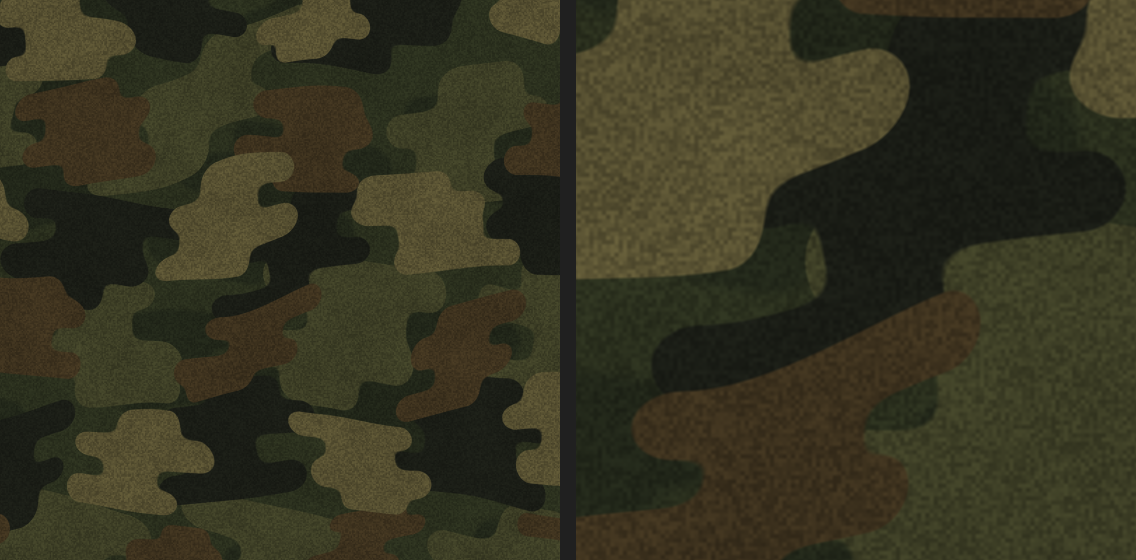
Left: the whole. Right: its middle third, enlarged.
This pattern is drawn by a WebGL 1 fragment shader. Its source:

```glsl
precision highp float;

uniform vec2 u_resolution;

// Palette
const vec3 MID_GREEN  = vec3(0.165, 0.185, 0.115);
const vec3 DEEP_GREEN = vec3(0.130, 0.150, 0.098);
const vec3 OLIVE      = vec3(0.240, 0.245, 0.148);
const vec3 BLACK      = vec3(0.102, 0.112, 0.085);
const vec3 BROWN      = vec3(0.242, 0.196, 0.118);
const vec3 TAN        = vec3(0.338, 0.312, 0.192);

// Patch layout and shape, in canvas units
const vec2  CELL        = vec2(0.42, 0.39);
const float ROW_SHIFT   = 0.37;   // sideways shift per lattice row, in cells
const float JITTER      = 0.22;   // scatter of patch centres, in cells
const float ROW_GAP     = 0.050;  // spacing of the fingers in a patch
const float FINGER      = 0.026;  // finger radius
const float FILLET      = 0.032;  // rounding of the notches
const float WARP        = 0.030;
const float WARP_FREQ   = 7.0;

// Finish
const float EDGE        = 0.0012;
const float SOFT_EDGE   = 0.006;
const float GRAIN       = 0.34;
const float GRAIN_FREQ  = 400.0;
const float MOTTLE      = 0.16;
const float MOTTLE_FREQ = 14.0;

float hash(vec2 p) {
  vec3 q = fract(p.xyx * vec3(0.1031, 0.1030, 0.0973));
  q += dot(q, q.yzx + 33.33);
  return fract((q.x + q.y) * q.z);
}

float noise(vec2 p) {
  vec2 i = floor(p);
  vec2 f = fract(p);
  f = f * f * (3.0 - 2.0 * f);
  return mix(mix(hash(i), hash(i + vec2(1.0, 0.0)), f.x),
             mix(hash(i + vec2(0.0, 1.0)), hash(i + vec2(1.0, 1.0)), f.x), f.y);
}

float smoothMin(float a, float b, float k) {
  float h = max(k - abs(a - b), 0.0) / k;
  return min(a, b) - h * h * k * 0.25;
}

// Stack of horizontal fingers, alternately long and short, on a leaning spine
float patchDistance(vec2 p, vec2 seed) {
  float lean = (hash(seed + 3.1) - 0.5) * 1.5;
  float leftPhase = floor(2.0 * hash(seed + 5.7));
  float rightPhase = floor(2.0 * hash(seed + 8.3));
  p.y += p.x * (hash(seed + 11.9) - 0.5) * 0.6;
  float d = 1.0;
  for (int k = 0; k < 4; k++) {
    float row = float(k);
    vec2 s = seed + 17.3 * (row + 1.0);
    float y = (row - 1.5) * ROW_GAP;
    float leftLong = mod(row + leftPhase, 2.0);
    float rightLong = mod(row + rightPhase, 2.0);
    float left = mix(0.015, 0.075, leftLong) + 0.045 * hash(s);
    float right = mix(0.015, 0.075, rightLong) + 0.045 * hash(s + 2.9);
    vec2 q = p - vec2(y * lean, y);
    q.x -= clamp(q.x, -left, right);
    float radius = FINGER * (0.85 + 0.4 * hash(s + 6.1));
    d = smoothMin(d, length(q) - radius, FILLET);
  }
  return d;
}

// Nearest patch of one colour layer on a jittered, sheared lattice
float layerDistance(vec2 p, vec2 offset, float size, float seed) {
  vec2 g = p / CELL - offset;
  float d = 1.0;
  for (int j = -1; j <= 1; j++) {
    float row = floor(g.y) + float(j);
    float shift = ROW_SHIFT * row;
    for (int i = -1; i <= 1; i++) {
      vec2 cell = vec2(floor(g.x - shift) + float(i), row);
      vec2 id = cell + seed;
      vec2 jitter = JITTER * (vec2(hash(id), hash(id + 41.7)) - 0.5);
      vec2 centre = cell + 0.5 + vec2(shift, 0.0) + jitter;
      float scale = size * (0.88 + 0.24 * hash(id + 23.5));
      d = smoothMin(d, patchDistance((g - centre) * CELL / scale, id) * scale, FILLET);
    }
  }
  return d;
}

float cover(float d, float width) {
  return 1.0 - smoothstep(-width, width, d);
}

void main() {
  float side = min(u_resolution.x, u_resolution.y);
  vec2 uv = gl_FragCoord.xy / side;
  float edge = max(EDGE, 0.75 / side);

  // Bend the outlines
  vec2 w = uv * WARP_FREQ;
  vec2 p = uv + WARP * (vec2(noise(w + 13.0), noise(w + 71.0)) - 0.5);

  // Paint the layers from bottom to top
  vec3 color = MID_GREEN;
  color = mix(color, DEEP_GREEN, cover(layerDistance(p, vec2(0.25, 0.25), 1.25, 107.0), SOFT_EDGE));
  color = mix(color, OLIVE, cover(layerDistance(p, vec2(0.0, 0.5), 1.22, 211.0), edge));
  color = mix(color, BLACK, cover(layerDistance(p, vec2(0.47, 0.0), 1.12, 317.0), edge));
  color = mix(color, BROWN, cover(layerDistance(p, vec2(0.5, 0.48), 0.80, 431.0), edge));
  color = mix(color, TAN, cover(layerDistance(p, vec2(0.0, 0.0), 0.88, 541.0), edge));

  // Worn cloth: broad mottling and fine grain
  float mottle = noise(uv * MOTTLE_FREQ) * 0.6 + noise(uv * MOTTLE_FREQ * 3.0) * 0.4 - 0.5;
  float grain = noise(uv * GRAIN_FREQ) - 0.5;
  color *= 1.0 + MOTTLE * mottle + GRAIN * grain;

  gl_FragColor = vec4(color, 1.0);
}
```
